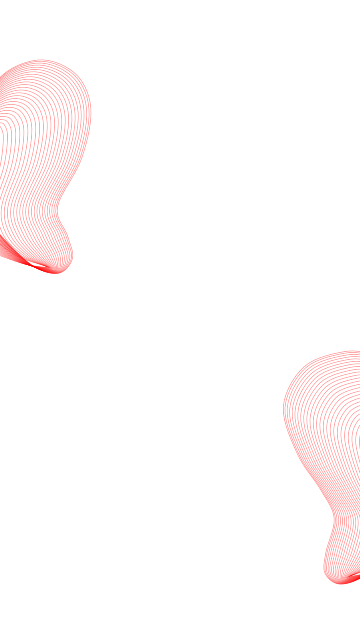
This background is drawn by a WebGL 2 fragment shader. Its source:

```glsl
#version 300 es
precision highp float;
// Two wavy bundles of hairline red curves on white, cut by the left and right edges.
// Each bundle blends an outer spline into an inner one; every blend step is one
// line, inked by its distance, so that close lines build up a deeper red.

uniform vec2 u_resolution;
out vec4 fragColor;

const vec2 GRID = vec2(432.0, 768.0);   // design units, y pointing down
const vec3 PAPER = vec3(1.0);
const vec3 INK = vec3(1.0, 0.0, 0.0);
const int LINES = 26;                   // curves per bundle
const int STEPS = 7;                    // straight pieces per spline span
const int KNOTS = 13;
const float LINE_WIDTH = 0.33;
const float SOFTNESS = 0.75;            // smallest line falloff, in pixels
const float CROWDING = 1.2;             // above 1 packs lines toward the outer curve

// Outer and inner guide knots, listed from the top round to the foot
const vec2 LEFT_OUTER[KNOTS] = vec2[KNOTS](
  vec2(-18, 165), vec2(-4, 98), vec2(45, 72), vec2(90, 88), vec2(109, 130),
  vec2(98, 190), vec2(69, 248), vec2(81, 283), vec2(87, 310), vec2(70, 328),
  vec2(38, 318), vec2(-2, 279), vec2(-30, 240));
const vec2 LEFT_INNER[KNOTS] = vec2[KNOTS](
  vec2(-20, 155), vec2(-7, 150), vec2(-3, 151), vec2(1, 153), vec2(4, 166),
  vec2(0, 200), vec2(-14, 250), vec2(-8, 283), vec2(20, 307), vec2(56, 320),
  vec2(30, 317), vec2(-2, 306), vec2(-30, 295));
const vec2 RIGHT_OUTER[KNOTS] = vec2[KNOTS](
  vec2(475, 445), vec2(445, 426), vec2(413, 422), vec2(365, 440), vec2(340, 488),
  vec2(357, 545), vec2(385, 588), vec2(401, 622), vec2(391, 663), vec2(390, 688),
  vec2(408, 701), vec2(438, 690), vec2(470, 655));
const vec2 RIGHT_INNER[KNOTS] = vec2[KNOTS](
  vec2(490, 505), vec2(462, 506), vec2(452, 508), vec2(440, 516), vec2(436, 535),
  vec2(444, 570), vec2(455, 600), vec2(470, 625), vec2(468, 655), vec2(446, 680),
  vec2(421, 691), vec2(445, 686), vec2(480, 670));

// Bounds of each bundle: min corner, max corner
const vec4 LEFT_BOX = vec4(-5, 66, 115, 334);
const vec4 RIGHT_BOX = vec4(334, 416, 437, 707);

bool inside(vec2 p, vec4 box) {
  return all(greaterThan(p, box.xy)) && all(lessThan(p, box.zw));
}

float segmentDistance(vec2 p, vec2 a, vec2 b) {
  vec2 ab = b - a;
  float h = clamp(dot(p - a, ab) / max(dot(ab, ab), 1e-5), 0.0, 1.0);
  return length(p - a - ab * h);
}

vec2 catmullRom(vec2 a, vec2 b, vec2 c, vec2 d, float t) {
  return b + 0.5 * t * (c - a + t * (2.0 * a - 5.0 * b + 4.0 * c - d
       + t * (3.0 * (b - c) + d - a)));
}

// Knot k of the line at the given blend
vec2 knot(bool isLeft, int k, float blend) {
  return isLeft ? mix(LEFT_OUTER[k], LEFT_INNER[k], blend)
                : mix(RIGHT_OUTER[k], RIGHT_INNER[k], blend);
}

float curveDistance(vec2 p, bool isLeft, float blend) {
  float nearest = 1e4;
  vec2 a = knot(isLeft, 0, blend);
  vec2 b = knot(isLeft, 1, blend);
  vec2 c = knot(isLeft, 2, blend);
  vec2 start = b;
  for (int k = 3; k < KNOTS; k++) {
    vec2 d = knot(isLeft, k, blend);
    for (int s = 1; s <= STEPS; s++) {
      vec2 end = catmullRom(a, b, c, d, float(s) / float(STEPS));
      nearest = min(nearest, segmentDistance(p, start, end));
      start = end;
    }
    a = b;
    b = c;
    c = d;
  }
  return nearest;
}

// Share of paper left showing after all lines of a bundle are laid down
float bundleClear(vec2 p, bool isLeft, float pixel) {
  float clear = 1.0;
  float soft = max(SOFTNESS * pixel, LINE_WIDTH);
  float strength = LINE_WIDTH / soft;
  for (int i = 0; i < LINES; i++) {
    float blend = pow(float(i) / float(LINES - 1), CROWDING);
    float d = curveDistance(p, isLeft, blend);
    clear *= 1.0 - strength * clamp(1.0 - d / soft, 0.0, 1.0);
  }
  return clear;
}

void main() {
  vec2 uv = gl_FragCoord.xy / u_resolution;
  vec2 p = vec2(uv.x, 1.0 - uv.y) * GRID;
  float pixel = GRID.y / u_resolution.y;

  float clear = 1.0;
  if (inside(p, LEFT_BOX)) clear = bundleClear(p, true, pixel);
  else if (inside(p, RIGHT_BOX)) clear = bundleClear(p, false, pixel);

  fragColor = vec4(mix(INK, PAPER, clear), 1.0);
}
```
